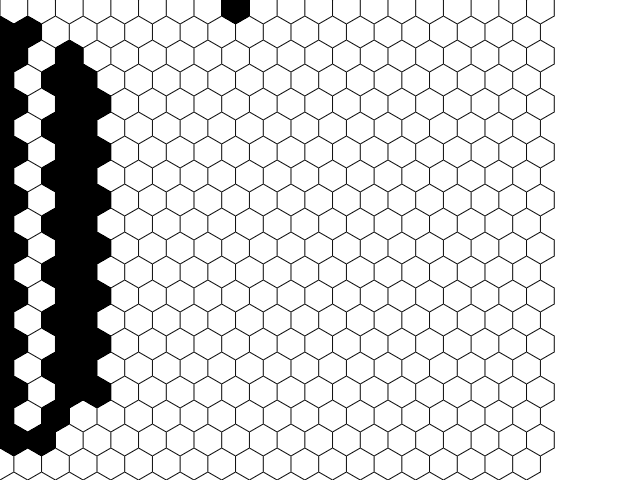
Write a Shadertoy shader that draws this pattern.

```glsl
#define RADIUS (1.0 / 30.0)
#define COLUMNS 20.0
#define ROWS 20.0
#define LINE_WIDTH 0.002
#define LONE_CELL vec2(8.0, 19.0)

const vec3 PAPER = vec3(1.0);
const vec3 INK = vec3(0.0);

// Signed distance to a hexagon with upright sides, negative inside
float hexDistance(vec2 p, float apothem) {
    p = abs(p);
    return max(p.x, dot(p, vec2(0.5, 0.8660254))) - apothem;
}

bool inRange(float v, float low, float high) {
    return v > low - 0.5 && v < high + 0.5;
}

// Filled cells: a tall ring at the left and one lone cell at the top
bool isFilled(vec2 cell) {
    float lastRow = ROWS - 2.0;
    bool wall = cell.x < 0.5 && inRange(cell.y, 1.0, lastRow);
    bool caps = cell.x == 1.0 && (cell.y == 1.0 || cell.y == lastRow);
    // Columns 2 and 3 shorten by one row at each end per step
    bool bar = inRange(cell.x, 2.0, 3.0) && inRange(cell.y, cell.x, ROWS - 1.0 - cell.x);
    return wall || caps || bar || cell == LONE_CELL;
}

void mainImage(out vec4 fragColor, in vec2 fragCoord) {
    vec2 uv = fragCoord / iResolution.y;
    float pixel = 1.0 / iResolution.y;
    float apothem = RADIUS * 0.8660254;
    vec2 pitch = vec2(2.0 * apothem, 1.5 * RADIUS);

    float fill = 0.0;
    float edge = 1.0;
    float nearRow = floor((uv.y - RADIUS) / pitch.y + 0.5);

    // Visit the cells around this point; odd rows shift by half a cell
    for (int j = -1; j <= 1; j++) {
        float row = nearRow + float(j);
        float shift = 0.5 * mod(row, 2.0);
        float nearColumn = floor(uv.x / pitch.x - shift + 0.5);
        for (int i = -1; i <= 1; i++) {
            vec2 cell = vec2(nearColumn + float(i), row);
            if (!inRange(cell.x, 0.0, COLUMNS - 1.0) || !inRange(row, 0.0, ROWS - 1.0)) continue;
            vec2 center = (cell + vec2(shift, 0.0)) * pitch + vec2(0.0, RADIUS);
            float d = hexDistance(uv - center, apothem);
            edge = min(edge, abs(d));
            if (isFilled(cell)) fill += clamp(0.5 - d / pixel, 0.0, 1.0);
        }
    }

    // Share of the pixel covered by the outline
    float halfWidth = 0.5 * LINE_WIDTH;
    float line = min(edge + 0.5 * pixel, halfWidth) - max(edge - 0.5 * pixel, -halfWidth);
    line = clamp(line / pixel, 0.0, 1.0);

    fragColor = vec4(mix(PAPER, INK, min(fill + line, 1.0)), 1.0);
}
```
